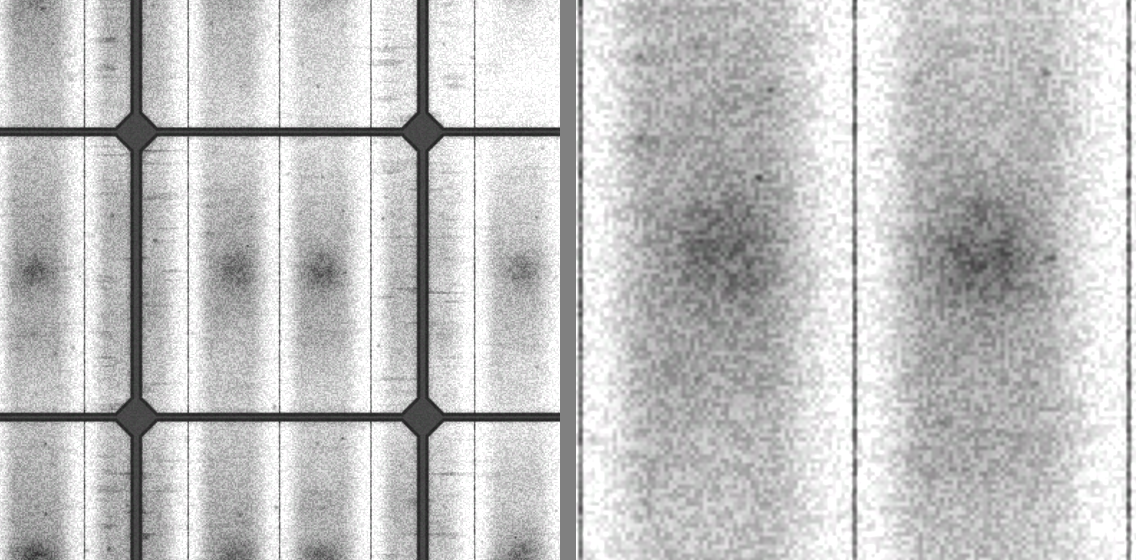
Left: the whole. Right: its middle third, enlarged.
Write a Shadertoy shader that draws this pattern.

```glsl
// Grey luminescence view of a solar panel: chamfered cells on a dark lattice,
// three thin bars per cell with bright flanks, and two smoky spots mid cell.
// Folded cell coordinates give the lattice; hashed value noise gives the wear.

const vec2 LATTICE_ORIGIN = vec2(0.2435, 0.255);
const vec2 CELL_PITCH = vec2(0.5115, 0.5095);
const vec2 GAP_HALF = vec2(0.0105, 0.0080);
const float CHAMFER = 0.046;
const float BAR_SPACING = 0.319;
const float BAR_HALF = 0.0014;

float hash(vec2 p) {
    vec3 q = fract(p.xyx * vec3(0.1031, 0.1030, 0.0973));
    q += dot(q, q.yzx + 33.33);
    return fract((q.x + q.y) * q.z);
}

float valueNoise(vec2 p) {
    vec2 i = floor(p), f = fract(p);
    f = f * f * (3.0 - 2.0 * f);
    vec2 e = vec2(0.0, 1.0);
    return mix(mix(hash(i), hash(i + e.yx), f.x),
               mix(hash(i + e.xy), hash(i + e.yy), f.x), f.y);
}

float gauss(float x, float width) {
    return exp(-x * x / (width * width));
}

// Signed distance to the gaps and the diamonds at their crossings
float latticeDistance(vec2 toEdge) {
    vec2 strips = toEdge - GAP_HALF;
    float diamond = (toEdge.x + toEdge.y - CHAMFER) * 0.7071;
    return min(min(strips.x, strips.y), diamond);
}

// Signed horizontal offset from the nearest of the three bars
float barOffset(float cellX) {
    float x = cellX - 0.5;
    float bar = clamp(floor(x / BAR_SPACING + 0.5), -1.0, 1.0);
    return (x - bar * BAR_SPACING) * CELL_PITCH.x;
}

// Dark smudges beside the middle bar, mottled and slightly hollow
float smokySpots(vec2 cell, vec2 id, vec2 uv) {
    float shade = 0.0;
    for (int k = 0; k < 2; k++) {
        float side = float(k) * 2.0 - 1.0;
        float strength = 0.75 + 0.4 * hash(id + side * 7.0 + 20.0);
        vec2 d = (cell - vec2(0.5 + side * 0.153, 0.505)) * CELL_PITCH;
        float r = length(d);
        float mottle = 0.6 + 0.8 * valueNoise(uv * 110.0);
        float core = 0.24 * gauss(r, 0.031) * mottle - 0.06 * gauss(r, 0.009);
        shade += strength * (core + 0.07 * gauss(r, 0.065));
    }
    return shade;
}

// Small dark dots scattered on a jittered grid
float specks(vec2 uv, float scale) {
    vec2 id = floor(uv * scale);
    vec2 jitter = 0.25 + 0.5 * vec2(hash(id + 3.1), hash(id + 8.7));
    float r = length(fract(uv * scale) - jitter) / scale;
    float size = mix(0.002, 0.0045, hash(id + 15.3));
    return step(0.72, hash(id + 41.0)) * gauss(r, size) * hash(id + 60.0);
}

// Faint level scratches, strongest toward the cell sides
float streaks(vec2 uv, float toSide) {
    float fine = valueNoise(uv * vec2(16.0, 130.0) + 5.0);
    float broad = valueNoise(uv * vec2(9.0, 34.0) + 31.0);
    float nearSide = 1.0 - smoothstep(0.03, 0.12, toSide);
    return smoothstep(0.62, 0.95, fine) * broad * (0.08 + 0.18 * nearSide);
}

float siliconTone(vec2 uv, vec2 cell, vec2 id, vec2 toEdge) {
    float offset = barOffset(cell.x);
    float reach = offset < 0.0 ? 0.058 : 0.044;
    float falloff = smoothstep(0.007, reach, abs(offset));

    // Broad lighting: left side dull, upper right washed out
    float body = 0.715 + 0.13 * (uv.x - 0.5);
    body += 0.22 * smoothstep(0.6, 1.0, uv.y) * smoothstep(0.2, 1.0, uv.x);
    body += 0.10 * (1.0 - smoothstep(0.0, 0.17, toEdge.y));
    body += 0.04 * (hash(id + 12.0) - 0.5);
    body += 0.07 * (valueNoise(uv * vec2(14.0, 20.0)) - 0.5);
    float flank = 0.99 + 0.06 * (uv.x - 0.5);
    float tone = mix(flank, body, falloff);

    tone -= smokySpots(cell, id, uv) + streaks(uv, toEdge.x);
    tone -= 0.32 * specks(uv, 17.0) + 0.18 * specks(uv + 0.37, 29.0);

    // Thin bar with uneven density along its length
    float soft = max(0.0011, 0.8 / iResolution.y);
    float bar = 1.0 - smoothstep(BAR_HALF - soft, BAR_HALF + soft, abs(offset));
    float density = 0.65 + 0.35 * valueNoise(vec2(id.x * 9.0, uv.y * 190.0));
    return mix(tone, 0.36, bar * density);
}

void mainImage(out vec4 fragColor, in vec2 fragCoord) {
    vec2 uv = fragCoord / iResolution.y;
    vec2 grid = (uv - LATTICE_ORIGIN) / CELL_PITCH;
    vec2 id = floor(grid), cell = fract(grid);
    vec2 toEdge = (0.5 - abs(cell - 0.5)) * CELL_PITCH;

    // Lattice with dark borders and a paler core
    float d = latticeDistance(toEdge);
    float soft = max(0.0022, 0.8 / iResolution.y);
    float frame = mix(0.165, 0.285, smoothstep(0.0040, 0.0080, -d));
    float silicon = siliconTone(uv, cell, id, toEdge) - 0.10 * gauss(d, 0.007);
    float onCell = smoothstep(-soft, soft, d);
    float tone = mix(frame, silicon, onCell);

    // Sensor grain with a trace of colour
    float grain = valueNoise(uv * 390.0) - 0.5;
    float tint = valueNoise(uv * 310.0 + 77.0) - 0.5;
    tone += grain * mix(0.06, 0.25, onCell);
    vec3 color = vec3(tone) + vec3(0.5, -0.6, 0.3) * tint * 0.035;
    fragColor = vec4(clamp(color, 0.0, 1.0), 1.0);
}
```
